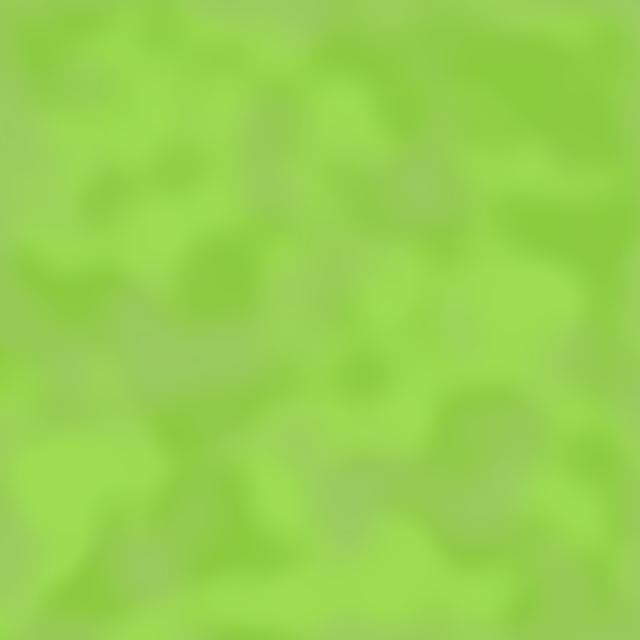
Write a three.js fragment shader that draws this texture.

```glsl
// Soft, blurred patches of fresh leaf green with faint greyish clouds and a muted rim.
#define LIGHT_GREEN vec3(0.618, 0.868, 0.318)
#define DARK_GREEN  vec3(0.546, 0.797, 0.244)
#define GREY_GREEN  vec3(0.606, 0.794, 0.378)
#define PATCH_SCALE 5.0
#define CLOUD_SCALE 5.0
#define DETAIL      0.75
#define TONE_SPREAD 0.36
#define CLOUD_RANGE vec2(-0.35, 0.80)
#define RIM_WIDTH   0.06
#define RIM_AMOUNT  0.6
#define SEED        vec2(17.0, 43.0)

varying vec2 vUv;

// Unit gradient with a pseudo-random direction for each lattice point
vec2 latticeGradient(vec2 cell) {
  vec3 p = fract(cell.xyx * vec3(0.1031, 0.1030, 0.0973));
  p += dot(p, p.yzx + 33.33);
  float angle = 6.28318 * fract((p.x + p.y) * p.z);
  return vec2(cos(angle), sin(angle));
}

float gradientNoise(vec2 p) {
  vec2 cell = floor(p);
  vec2 f = fract(p);
  vec2 fade = f * f * f * (f * (f * 6.0 - 15.0) + 10.0);
  float a = dot(latticeGradient(cell), f);
  float b = dot(latticeGradient(cell + vec2(1.0, 0.0)), f - vec2(1.0, 0.0));
  float c = dot(latticeGradient(cell + vec2(0.0, 1.0)), f - vec2(0.0, 1.0));
  float d = dot(latticeGradient(cell + vec2(1.0, 1.0)), f - vec2(1.0, 1.0));
  return mix(mix(a, b, fade.x), mix(c, d, fade.x), fade.y);
}

// Two octaves: broad patches with smaller blobs, turned off the lattice axes
float patchNoise(vec2 p) {
  mat2 turn = mat2(0.8, 0.6, -0.6, 0.8);
  return gradientNoise(p) + DETAIL * gradientNoise(turn * p * 1.7 + 9.7);
}

void main() {
  // Light and dark green patches
  float tone = patchNoise(vUv * PATCH_SCALE + SEED);
  vec3 color = mix(DARK_GREEN, LIGHT_GREEN,
                   smoothstep(-TONE_SPREAD, TONE_SPREAD, tone));

  // Greyish clouds
  float cloud = patchNoise(vUv * CLOUD_SCALE + SEED.yx + 5.3);
  float grey = smoothstep(CLOUD_RANGE.x, CLOUD_RANGE.y, cloud);

  // Muted rim, fading in and out along the border
  vec2 toEdge = min(vUv, 1.0 - vUv);
  float rim = 1.0 - smoothstep(0.0, RIM_WIDTH, min(toEdge.x, toEdge.y));
  rim *= RIM_AMOUNT * smoothstep(-0.6, 0.2, cloud);
  grey = 1.0 - (1.0 - grey) * (1.0 - rim);

  gl_FragColor = vec4(mix(color, GREY_GREEN, grey), 1.0);
}
```
